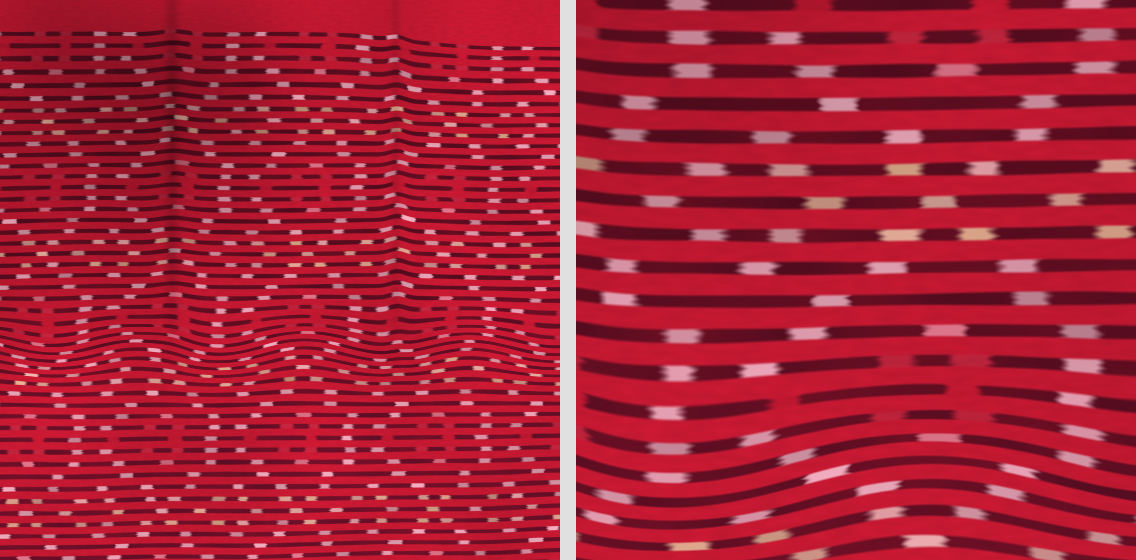
Left: the whole. Right: its middle third, enlarged.
This texture is drawn by a WebGL 1 fragment shader. Its source:

```glsl
precision highp float;
// Draped crimson ikat cloth: thin dark weft stripes under a plain top band.
// Pale and red dyed dashes form a mirrored motif, 12 stripes tall and about 0.24 wide;
// bent stripe coordinates, soft folds and noise give the drape and the wear.
uniform vec2 u_resolution;

const float SPACING = 0.0198;     // mean distance between stripes
const float FIRST_STRIPE = 0.0612; // depth of the top stripe
const float MOTIF_ROWS = 12.0;
const vec3 CRIMSON = vec3(0.775, 0.095, 0.195);
const vec3 STRIPE = vec3(0.31, 0.045, 0.115);
const vec3 PINK = vec3(0.92, 0.66, 0.73);
const vec3 CREAM = vec3(0.89, 0.70, 0.56);

float hash(vec2 p) {
  p = fract(p * vec2(0.1031, 0.1173));
  p += dot(p, p.yx + 33.33);
  return fract((p.x + p.y) * p.x * 7.31 + p.y * 51.7);
}

vec2 gradientAt(vec2 cell) {
  float angle = 6.2832 * hash(cell + 57.0);
  return vec2(cos(angle), sin(angle));
}

float gradientNoise(vec2 p) {
  vec2 i = floor(p), f = p - i;
  vec2 w = f * f * f * (f * (f * 6.0 - 15.0) + 10.0);
  vec2 e = vec2(1.0, 0.0);
  float low = mix(dot(gradientAt(i), f), dot(gradientAt(i + e), f - e), w.x);
  float high = mix(dot(gradientAt(i + e.yx), f - e.yx),
                   dot(gradientAt(i + 1.0), f - 1.0), w.x);
  return mix(low, high, w.y);
}

float bump(float x, float width) {
  return exp(-x * x / (width * width));
}

// Downward shift of the stripes caused by the drape; p.y is depth from the top.
float drape(vec2 p) {
  float sag = 0.032 * smoothstep(0.60, 0.92, p.x) * exp(-6.5 * max(p.y - 0.06, 0.0));
  float pinch = 0.012 * bump(p.y - 0.62, 0.06) * sin(p.x * 21.0 - 0.4);
  float creases = 0.006 * bump(p.x - 0.31, 0.035) + 0.007 * bump(p.x - 0.71, 0.02);
  float tilt = 0.016 * smoothstep(0.6, 1.0, p.y) * (0.45 - p.x);
  return sag + pinch + tilt - creases * (1.0 - smoothstep(0.5, 0.75, p.y))
       + 0.006 * gradientNoise(p * vec2(4.0, 3.0) + 3.7);
}

// Stripe number at a depth; the stripes crowd together below the middle.
float stripeCoord(float depth) {
  float crowding = 0.016 * smoothstep(0.06, 0.20, depth)
                 - 0.028 * smoothstep(0.57, 0.69, depth)
                 + 0.012 * smoothstep(0.75, 0.95, depth);
  return (depth - FIRST_STRIPE - crowding) / SPACING;
}

// Dash positions within one motif, by stripe distance d from its centre.
vec4 dashPositions(float d) {
  if (d < 0.5) return vec4(0.00, 0.30, 0.74, 0.74);
  if (d < 1.5) return vec4(0.02, 0.23, 0.55, 0.75);
  if (d < 2.5) return vec4(0.02, 0.34, 0.68, 0.68);
  if (d < 3.5) return vec4(0.88, 0.40, 0.40, 0.40);
  if (d < 4.5) return vec4(0.86, 0.21, 0.54, 0.54);
  if (d < 5.5) return vec4(0.08, 0.27, 0.57, 0.75);
  return vec4(0.95, 0.36, 0.66, 0.66);
}

// Lays the dyed dashes of one stripe over its colour.
vec3 dyeStripe(vec3 stripe, vec3 ground, float x, float row, float across) {
  float d = abs(mod(row - 1.0 + 6.0, MOTIF_ROWS) - 6.0);
  float period = 0.239 + 0.00018 * (row - 13.0);
  float u = (x - 0.400 + 0.0010 * (row - 13.0)) / period;
  vec4 positions = dashPositions(d);
  vec3 color = stripe;
  for (int k = 0; k < 4; k++) {
    float q = u - positions[k];
    float cell = floor(q + 0.5);
    vec2 seed = vec2(cell * 7.0 + positions[k] * 40.0, row);
    float dx = (q - cell + 0.03 * (hash(seed) - 0.5)) * period;
    float ragged = 0.004 * gradientNoise(vec2(x * 60.0, row * 9.0 + across * 7.0));
    float halfLength = 0.0105 + 0.003 * hash(seed + 11.0);
    float dash = 1.0 - smoothstep(halfLength - 0.006, halfLength + 0.002, abs(dx + ragged));
    float pale = max(smoothstep(0.5, 3.0, d), 1.0 - step(0.28 + 0.05 * d, positions[k]));
    vec3 tint = mix(PINK, CREAM, step(4.5, d) * hash(seed + 23.0));
    tint *= 0.87 + 0.18 * hash(seed + 31.0);
    color = mix(color, mix(ground, tint, pale), dash * mix(0.85, 0.96, hash(seed + 5.0)));
  }
  return color;
}

// Light on the cloth: a broad upper shadow, two creases and gentle waves.
float clothLight(vec2 p) {
  float shadow = 0.24 * exp(-dot((p - vec2(0.29, 0.18)) / vec2(0.25, 0.19),
                                (p - vec2(0.29, 0.18)) / vec2(0.25, 0.19)));
  float upper = 1.0 - smoothstep(0.45, 0.70, p.y);
  float creases = 0.13 * bump(p.x - 0.307, 0.012) + 0.08 * bump(p.x - 0.706, 0.008);
  float side = 0.10 * (1.0 - smoothstep(0.0, 0.6, p.x)) * upper;
  return 1.0 - shadow - side - creases * upper + 0.10 * gradientNoise(p * vec2(5.0, 3.0));
}

void main() {
  vec2 p = gl_FragCoord.xy / u_resolution;
  p.y = 1.0 - p.y;
  float coord = stripeCoord(p.y - drape(p));
  float row = floor(coord + 0.5);
  float across = coord - row;

  vec3 ground = CRIMSON * (1.0 + 0.06 * gradientNoise(p * vec2(70.0, 240.0)));
  vec3 stripe = mix(STRIPE, vec3(0.37, 0.055, 0.15), smoothstep(0.4, 0.9, p.y));
  stripe = mix(stripe, ground, 0.12 + 0.2 * gradientNoise(vec2(p.x * 14.0, row * 3.3)));
  stripe = dyeStripe(stripe, ground, p.x, row, across);

  float halfWidth = 0.19 + 0.05 * gradientNoise(vec2(p.x * 16.0, row * 1.7));
  float soft = max(0.06, 0.75 / (u_resolution.y * SPACING));
  float line = 1.0 - smoothstep(halfWidth - soft, halfWidth + soft, abs(across));
  vec3 color = mix(ground, stripe, line * step(-0.5, row));
  gl_FragColor = vec4(color * clothLight(p), 1.0);
}
```
